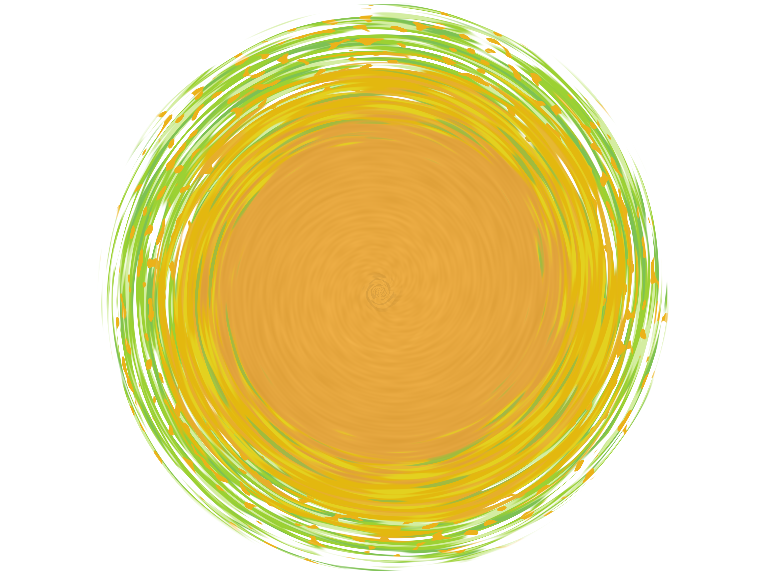
Give the GLSL for this background, as a Shadertoy shader.

```glsl
// A brushed disc on white: an orange core, a golden band and a frayed green rim.
// Gradient noise in sheared polar space makes long strokes that spiral gently outward;
// radius plus stroke noise picks each colour, and a faint whirl marks the centre.

const float TAU = 6.2831853;

// Layout, in units of the canvas height, measured from the canvas centre
const vec2  DISC_CENTRE  = vec2(0.001, 0.0);
const vec2  CORE_OFFSET  = vec2(0.006, -0.007);
const vec2  GOLD_OFFSET  = vec2(0.020, -0.018);
const vec2  WHIRL_OFFSET = vec2(-0.008, -0.007);
const float CORE_RADIUS  = 0.302;
const float GOLD_RADIUS  = 0.404;
const float RIM_RADIUS   = 0.478;
const float RING_RADIUS  = 0.102;
const float PITCH        = 0.022;   // outward drift of a stroke per radian

// Palette
const vec3 PAPER      = vec3(1.0);
const vec3 CORE       = vec3(0.91, 0.66, 0.25);
const vec3 CORE_LIGHT = vec3(0.95, 0.71, 0.30);
const vec3 CORE_EDGE  = vec3(0.89, 0.645, 0.24);
const vec3 GOLD       = vec3(0.89, 0.72, 0.06);
const vec3 LEMON      = vec3(0.89, 0.82, 0.12);
const vec3 GREEN      = vec3(0.61, 0.82, 0.20);
const vec3 SAGE       = vec3(0.46, 0.74, 0.36);
const vec3 PALE_GREEN = vec3(0.83, 0.93, 0.63);
const vec3 FLECK      = vec3(0.92, 0.70, 0.10);

// Pseudo-random unit vector for a lattice cell
vec2 cellGradient(vec2 cell, float seed) {
    uvec2 q = uvec2(ivec2(cell)) * uvec2(1597334673u, 3812015801u);
    uint h = (q.x ^ q.y ^ (uint(seed) * 2654435769u)) * 1597334673u;
    h = (h ^ (h >> 15u)) * 2246822519u;
    h ^= h >> 13u;
    float angle = TAU * float(h & 65535u) / 65536.0;
    return vec2(cos(angle), sin(angle));
}

// Contribution of one lattice corner; a full turn of cells shifts the row by 'shift'
float corner(vec2 cell, vec2 point, float cells, float shift, float seed) {
    float turn = floor(cell.x / cells);
    vec2 wrapped = cell + turn * vec2(-cells, shift);
    return dot(cellGradient(wrapped, seed), point - cell);
}

// Seamless polar gradient noise: 'cells' around the turn, sheared by 'shift' rows
float polarNoise(float angle, float row, float cells, float shift, float seed) {
    float turn = angle / TAU;
    vec2 point = vec2(turn * cells, row - turn * shift);
    vec2 cell = floor(point), f = point - cell;
    vec2 s = f * f * f * (f * (f * 6.0 - 15.0) + 10.0);
    vec2 x = vec2(1.0, 0.0);
    float low  = mix(corner(cell, point, cells, shift, seed),
                     corner(cell + x.xy, point, cells, shift, seed), s.x);
    float high = mix(corner(cell + x.yx, point, cells, shift, seed),
                     corner(cell + x.xx, point, cells, shift, seed), s.x);
    return 1.5 * mix(low, high, s.y);
}

// Spiral strokes: 'density' rows per unit of radius
float strokes(float angle, float radius, float density, float cells, float seed) {
    float shift = floor(PITCH * TAU * density + 0.5);
    return polarNoise(angle, radius * density, cells, shift, seed);
}

// Orange core: fine grooves, a broken ring and a small whirl
vec3 coreColour(vec2 p, float groove, float radius) {
    vec2 q = p - WHIRL_OFFSET;
    float r = length(q) + 1e-4, a = atan(q.y, q.x);
    float swirl = polarNoise(a, 5.0 * log(r), 6.0, 5.0, 21.0);
    float arms = smoothstep(0.05, 0.3, swirl) * (1.0 - smoothstep(0.022, 0.045, r));
    float ringLine = abs(r - RING_RADIUS - 0.008 * swirl);
    float ring = (1.0 - smoothstep(0.001, 0.006, ringLine)) * (0.5 - 0.3 * sin(a));
    float glow = 1.0 - smoothstep(0.02, 0.035, r);
    vec3 colour = mix(CORE, CORE_EDGE, smoothstep(0.08, CORE_RADIUS, radius));
    colour = mix(colour, CORE_LIGHT, 0.35 * glow + 0.4 * ring);
    return colour * (1.0 - 0.07 * arms) + 0.022 * groove;
}

void mainImage(out vec4 fragColor, in vec2 fragCoord) {
    vec2 p = (fragCoord - 0.5 * iResolution.xy) / iResolution.y - DISC_CENTRE;
    float r = length(p), a = atan(p.y, p.x);

    // Stroke layers, from broad to fine
    float broad = strokes(a, r, 45.0, 9.0, 1.0);
    float medium = strokes(a, r, 95.0, 13.0, 2.0);
    float fine = strokes(a, r, 170.0, 19.0, 3.0);
    float tint = strokes(a, r, 130.0, 15.0, 4.0);
    float gap = strokes(a, r, 120.0, 14.0, 5.0);
    float fleck = strokes(a, r, 85.0, 90.0, 6.0);
    float ragged = 0.4 * broad + 0.7 * medium + 0.6 * fine;

    // Golden band with lemon and ochre streaks
    vec3 gold = mix(GOLD, LEMON, smoothstep(0.0, 0.4, tint + 0.4 * fine));
    gold = mix(gold, CORE, 0.6 * smoothstep(0.12, 0.4, gap));
    gold = mix(gold, SAGE, 0.6 * smoothstep(0.38, 0.55, medium - 0.5 * tint));

    // Green rim with sage shadows, pale streaks and short warm flecks
    vec3 rim = mix(GREEN, SAGE, 0.8 * smoothstep(0.1, 0.5, tint + 0.3 * broad));
    rim = mix(rim, PALE_GREEN, smoothstep(0.08, 0.4, fine - 0.4 * tint));
    rim = mix(rim, PAPER, smoothstep(0.22, 0.42, gap + 0.3 * fine));
    rim = mix(rim, FLECK, smoothstep(0.36, 0.46, fleck + 0.15 * broad));

    // Join the bands along ragged, slightly off-centre circles
    float coreReach = length(p - CORE_OFFSET) + 0.055 * ragged;
    float goldReach = length(p - GOLD_OFFSET) + 0.075 * ragged;
    vec3 colour = coreColour(p, 0.5 * medium + fine, r);
    colour = mix(colour, gold, smoothstep(-0.018, 0.018, coreReach - CORE_RADIUS));
    colour = mix(colour, rim, smoothstep(-0.008, 0.008, goldReach - GOLD_RADIUS));

    // Frayed outer edge
    float fray = 0.7 * medium + 0.8 * fine + 22.0 * (RIM_RADIUS - r);
    float cover = smoothstep(-0.15, 0.15, fray) * (1.0 - smoothstep(0.490, 0.499, r));
    fragColor = vec4(mix(PAPER, colour, cover), 1.0);
}
```
